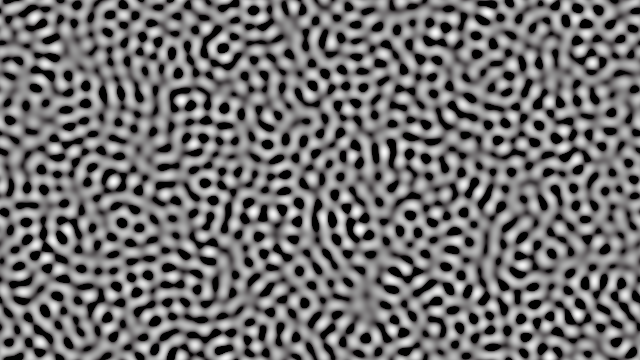
A Shadertoy shader for this pattern:

```glsl
// Tileable labyrinth of black spots and worms in soft grey: band-limited noise.

const float TAU = 6.2831853;
const int WAVES = 144;

float hash(float n) {
    return fract(sin(n * 12.9898 + 4.137) * 43758.5453);
}

// Sum of plane waves whose wave vectors lie on a thin ring; unit variance.
// Whole cycle counts per side make every wave wrap around the canvas.
float ringNoise(vec2 uv, float aspect, float cyclesPerHeight) {
    float sum = 0.0;
    for (int i = 0; i < WAVES; i++) {
        float id = float(i);
        float angle = 0.5 * TAU * (id + hash(id)) / float(WAVES);
        float radius = cyclesPerHeight * mix(0.85, 1.15, hash(id + 211.3));
        vec2 cycles = round(radius * vec2(aspect * cos(angle), sin(angle)));
        sum += cos(TAU * (dot(cycles, uv) + hash(id + 457.9)));
    }
    return sum * sqrt(2.0 / float(WAVES));
}

// Clamp to positive values with a slightly rounded corner
vec3 softPositive(vec3 x) {
    return 0.5 * (x + sqrt(x * x + 0.000009));
}

void mainImage(out vec4 fragColor, in vec2 fragCoord) {
    vec2 uv = fragCoord / iResolution.xy;
    float noise = ringNoise(uv, iResolution.x / iResolution.y, 22.0);

    // Linear light: the low side of the noise is cut to black, with a warm rim
    vec3 rimTint = vec3(0.003, -0.003, 0.0) * exp(-4.0 * noise * noise - 3.0 * noise);
    vec3 light = softPositive(0.217 + 0.217 * noise + rimTint);

    // Display gamma
    fragColor = vec4(pow(min(light, 1.0), vec3(1.0 / 2.2)), 1.0);
}
```
